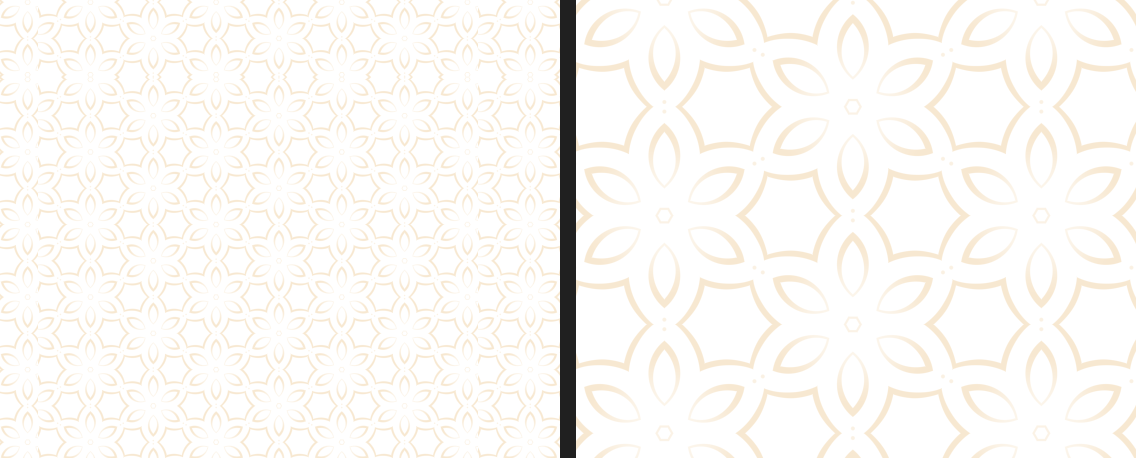
Left, the full canvas; right, a detail of the centre.
Reproduce this pattern procedurally as a WebGL 1 fragment shader.

```glsl
precision highp float;

uniform vec2 u_resolution;

// Anti-aliased coverage of a signed distance
float coverage(float dist, float pixel) {
  return smoothstep(0.75 * pixel, -0.75 * pixel, dist);
}

// Offset from the nearest flower; neighbouring columns sit half a step apart
vec2 flowerOffset(vec2 p) {
  vec2 cell = vec2(1.7320508, 1.0);
  vec2 even = mod(p + 0.5 * cell, cell) - 0.5 * cell;
  vec2 odd = mod(p, cell) - 0.5 * cell;
  return dot(even, even) < dot(odd, odd) ? even : odd;
}

// Fold six petals into half of one, pointing along +y
vec2 foldPetals(vec2 p) {
  float sector = 1.0471976;
  float angle = atan(p.x, p.y);
  angle = abs(angle - sector * floor(angle / sector + 0.5));
  return length(p) * vec2(sin(angle), cos(angle));
}

// Pointed petal, stroked inward, thinning toward the flower centre
float petal(vec2 q, float pixel) {
  float edge = length(vec2(q.x + 0.1176, q.y - 0.275)) - 0.1906;
  float outward = smoothstep(0.13, 0.38, q.y);
  float halfWidth = mix(0.005, 0.015, outward);
  return coverage(abs(edge + halfWidth) - halfWidth, pixel) * mix(0.45, 1.0, outward);
}

// Scalloped outline that meets its neighbours around each opening
float outline(vec2 q, float pixel) {
  float arc = length(q - vec2(-0.138, 0.259)) - 0.316;
  float halfWidth = mix(0.0135, 0.010, smoothstep(0.40, 0.50, q.y));
  return coverage(abs(arc) - halfWidth, pixel);
}

// Faint hexagonal centre and dots between touching petals
float accents(vec2 q, float pixel) {
  float ring = coverage(abs(q.y - 0.031) - 0.005, pixel);
  float dots = coverage(length(q - vec2(0.0, 0.478)) - 0.009, pixel);
  return max(0.55 * ring, 0.6 * dots);
}

void main() {
  // One unit is the vertical distance between flowers, with y running down
  float scale = 7.719 / u_resolution.x;
  vec2 p = vec2(gl_FragCoord.x, u_resolution.y - gl_FragCoord.y) * scale;

  // Seven-column tiles break the stagger at their side seams
  p.x = mod(p.x - 0.523, 6.0621778) - 0.724;
  // The upper tile is slightly displaced at its lower seam
  p.y += 0.065 * (1.0 - step(1.065, p.y)) - 1.095;

  vec2 q = foldPetals(flowerOffset(p));
  float ink = max(max(petal(q, scale), outline(q, scale)), accents(q, scale));
  gl_FragColor = vec4(mix(vec3(1.0), vec3(0.97, 0.91, 0.82), ink), 1.0);
}
```
